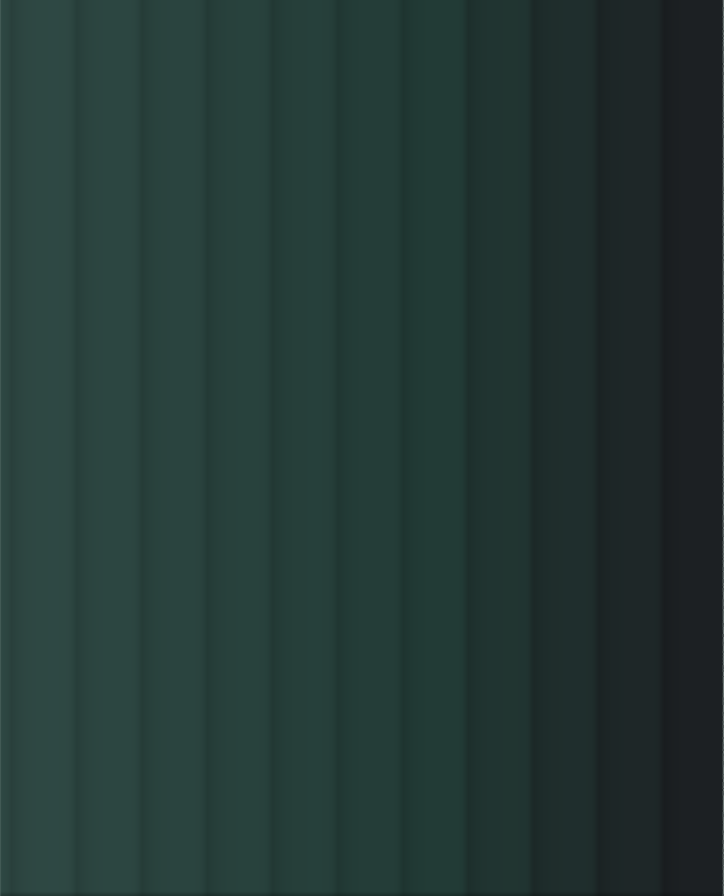
This background is drawn by a Shadertoy shader. Its source:

```glsl
// Tall vertical panels fading from muted green on the left to charcoal on the right.
// Each panel takes one stepped tone, with a soft shadow around the seam on its left;
// a thin, rough pale rim closes the two sides.

float hash(float n) {
    return fract(sin(n * 12.99) * 4375.85);
}

// Tone of a panel by its index: sage to deep green, then deep green to charcoal
vec3 panelTone(float index) {
    vec3 sage = vec3(0.180, 0.280, 0.262);
    vec3 deepGreen = vec3(0.132, 0.230, 0.210);
    vec3 charcoal = vec3(0.110, 0.126, 0.137);
    vec3 tone = mix(sage, deepGreen, clamp(index / 6.0, 0.0, 1.0));
    return mix(tone, charcoal, clamp((index - 6.0) / 4.0, 0.0, 1.0));
}

void mainImage(out vec4 fragColor, in vec2 fragCoord) {
    vec2 uv = fragCoord / iResolution.xy;

    // Panels: position across each one runs from 0 to 1
    float position = (uv.x - 0.0159) / 0.0902;
    float index = floor(position);
    float across = position - index;

    // Blend softly into the next tone at the seam
    float blend = smoothstep(0.88, 1.0, across);
    vec3 color = panelTone(index + blend);

    // Seam shadow: quick fall before it, slower recovery after it
    float shadow = exp(-across * 6.0) + exp(-(1.0 - across) * 14.0);
    color *= 1.015 - 0.13 * shadow;

    // Faint darkening along the bottom edge
    color *= 1.0 - 0.2 * (1.0 - smoothstep(0.0, 0.006, uv.y));

    // Rough pale rim, faint on the left and brighter on the right
    float roughness = hash(floor(uv.y * 512.0));
    float leftRim = 1.0 - smoothstep(0.0, 0.0025, uv.x);
    float rightRim = smoothstep(0.9965, 0.9990, uv.x - 0.001 * roughness);
    color = mix(color, vec3(0.42, 0.50, 0.48), 0.4 * leftRim);
    color = mix(color, vec3(0.62, 0.68, 0.66), rightRim * (0.4 + 0.4 * roughness));

    fragColor = vec4(color, 1.0);
}
```
